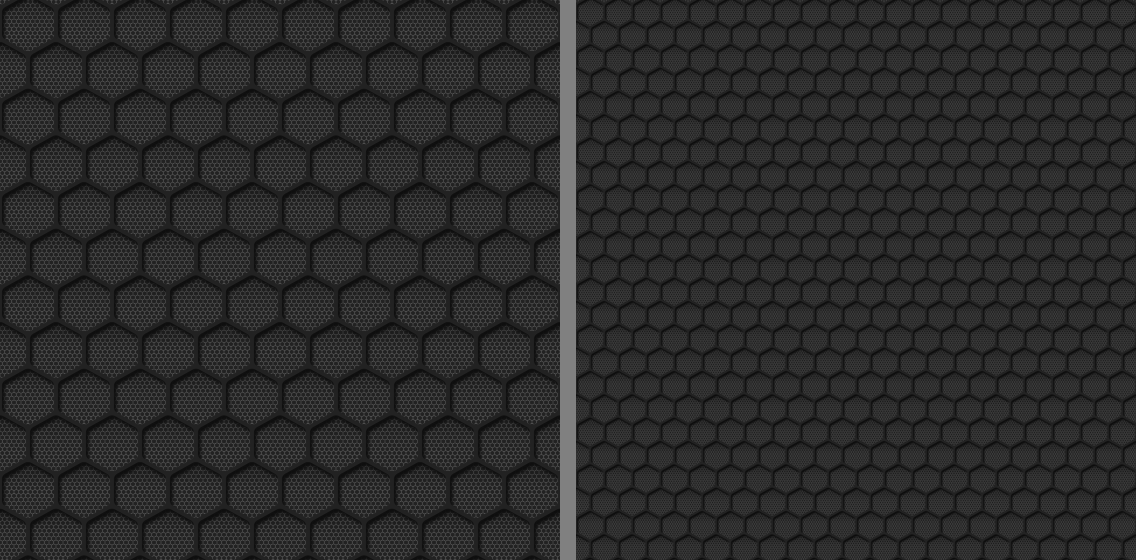
Left: one tile. Right: repeated 2 by 2.
A WebGL 1 fragment shader for this pattern:

```glsl
precision highp float;
// Dark honeycomb frame with rounded, shadowed openings over a fine hexagonal mesh.

uniform vec2 u_resolution;

// Offset from the nearest cell centre; p counts columns and staggered rows.
// The result is in column widths, with rows scaled to make regular hexagons.
vec2 cellOffset(vec2 p) {
  vec2 rowScale = vec2(1.0, 0.866025);
  vec2 odd = vec2(fract(p.x) - 0.5, mod(p.y - 0.5, 2.0) - 1.0) * rowScale;
  vec2 even = vec2(fract(p.x + 0.5) - 0.5, mod(p.y + 0.5, 2.0) - 1.0) * rowScale;
  return dot(odd, odd) < dot(even, even) ? odd : even;
}

// Distance from the border shared by neighbouring cells.
float borderDistance(vec2 q) {
  q = abs(q);
  return 0.5 - max(q.x, dot(q, vec2(0.5, 0.866025)));
}

// Signed distance to a pointy-top hexagon with rounded corners.
float roundedHexagon(vec2 q, float apothem, float corner) {
  vec2 fold = vec2(-0.866025, 0.5);
  float inner = apothem - corner;
  q = abs(q.yx);
  q -= 2.0 * min(dot(fold, q), 0.0) * fold;
  q -= vec2(clamp(q.x, -0.57735 * inner, 0.57735 * inner), inner);
  return length(q) * sign(q.y) - corner;
}

void main() {
  // 10 columns and 12 rows fill the canvas
  vec2 grid = gl_FragCoord.xy / u_resolution * vec2(10.0, 12.0);
  float pixel = 10.0 / min(u_resolution.x, u_resolution.y);
  vec2 cell = cellOffset(grid);

  // Fine mesh, 12 times smaller, on the recessed floor
  float meshBlur = 12.0 * pixel * 0.7;
  float meshEdge = borderDistance(cellOffset(grid * 12.0));
  float mesh = 1.0 - smoothstep(0.065 - meshBlur, 0.065 + meshBlur, meshEdge);
  float shade = mix(0.135, 0.35, mesh);

  // Soft shadow cast by the upper left rim, with a faint fade towards the top
  float shadow = smoothstep(-0.065, 0.04, roundedHexagon(cell - vec2(0.04, -0.06), 0.465, 0.12));
  shade *= 1.0 - 0.2 * smoothstep(0.0, 0.45, cell.y);
  shade = mix(shade, 0.05, 0.93 * shadow);

  // Raised frame
  float opening = roundedHexagon(cell, 0.465, 0.12);
  shade = mix(shade, 0.135, smoothstep(-0.7 * pixel, 0.7 * pixel, opening));

  gl_FragColor = vec4(vec3(shade), 1.0);
}
```
